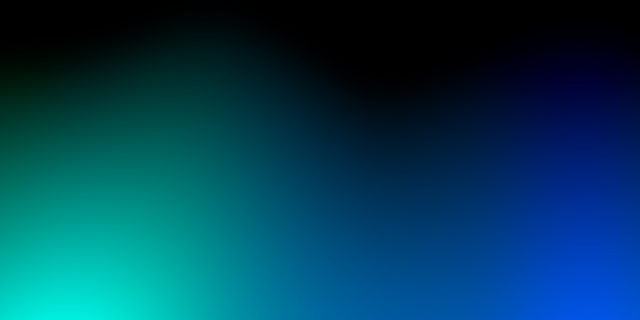
Write a Shadertoy shader that draws this background.

```glsl
// A dark aurora: a teal glow at lower left and a blue glow at lower right,
// both fading upward into black. Bell curves along x set the brightness of
// the floor, the height of the fade and the bend of its falloff.

const vec3 DEEP_SEA = vec3(0.0, 0.33, 0.62);
const vec3 TEAL_GLOW = vec3(0.0, 0.61, 0.26);
const vec3 BLUE_GLOW = vec3(0.0, 0.0, 0.28);

// Smooth bump of height one around a center.
float bell(float x, float center, float width) {
    float d = (x - center) / width;
    return exp(-d * d);
}

// Clamp below at zero with a rounded toe of half-width k.
float softFloor(float f, float k) {
    float toe = clamp(f + k, 0.0, 2.0 * k);
    return max(f - k, 0.0) + toe * toe / (4.0 * k);
}

// Colour along the bottom edge; green spreads wider than blue.
vec3 floorColor(float x) {
    vec3 tealSpread = vec3(0.0, bell(x, 0.1, 0.28), bell(x, 0.1, 0.17));
    return DEEP_SEA + TEAL_GLOW * tealSpread + BLUE_GLOW * bell(x, 0.92, 0.14);
}

// Height at which each channel dies out: x holds green, y holds blue.
vec2 crestHeight(float x) {
    float crest = 0.83 + 0.13 * bell(x, 0.33, 0.16) - 0.10 * bell(x, 0.60, 0.12);
    vec2 rightLift = vec2(-0.09, 0.09) * bell(x, 0.90, 0.13);
    vec2 leftDip = vec2(0.0, -0.05) * bell(x, 0.0, 0.10);
    return crest + rightLift + leftDip;
}

// Falloff from one at the floor to zero at the crest.
float fade(float y, float crest, float bend) {
    return softFloor(1.0 - pow(max(y, 0.0) / crest, bend), 0.08);
}

void mainImage(out vec4 fragColor, in vec2 fragCoord) {
    vec2 uv = fragCoord / iResolution.xy;

    // Vertical falloff, rounder in the middle than at the left
    float bend = 1.0 + 0.3 * bell(uv.x, 0.39, 0.2) + 0.15 * smoothstep(0.4, 0.7, uv.x);
    vec2 crest = crestHeight(uv.x);
    vec3 falloff = vec3(0.0, fade(uv.y, crest.x, bend), fade(uv.y, crest.y, bend));

    fragColor = vec4(clamp(floorColor(uv.x) * falloff, 0.0, 1.0), 1.0);
}
```
